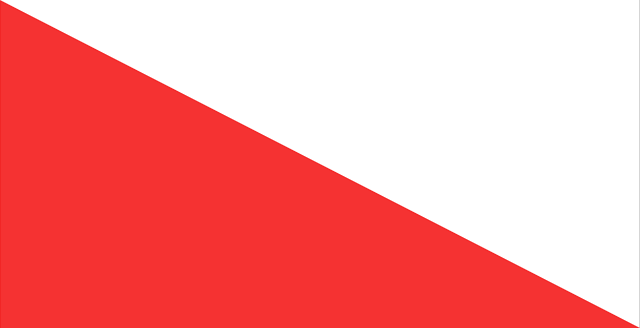
A Shadertoy shader for this background:

```glsl
// A flat red triangle fills the lower left half of a white canvas.
// A signed distance to the falling diagonal splits the two colours;
// hairlines trim the diagonal and the left and right borders.

const vec3 WHITE = vec3(1.0);
const vec3 RED = vec3(0.96, 0.195, 0.195);
const vec3 DEEP_RED = vec3(0.94, 0.10, 0.10);
const vec3 PALE_GREY = vec3(0.80);
const float HAIRLINE = 0.0025; // in canvas heights

// Signed distance to the line through a and b, negative on its right side
float lineDistance(vec2 p, vec2 a, vec2 b) {
    vec2 along = normalize(b - a);
    return dot(p - a, vec2(-along.y, along.x));
}

// Smooth coverage of the region where the distance is negative
float coverage(float dist, float pixel) {
    return clamp(0.5 - dist / pixel, 0.0, 1.0);
}

// Smooth coverage of a stroke centred on distance zero
float stroke(float dist, float width, float pixel) {
    float halfWidth = 0.5 * width;
    return coverage(dist - halfWidth, pixel) - coverage(dist + halfWidth, pixel);
}

void mainImage(out vec4 fragColor, in vec2 fragCoord) {
    // Canvas height is one unit
    float pixel = 1.0 / iResolution.y;
    vec2 p = fragCoord * pixel;
    float right = iResolution.x * pixel;

    // Two halves split from the top left to the bottom right corner
    float diagonal = lineDistance(p, vec2(0.0, 1.0), vec2(right, 0.0));
    float inside = coverage(diagonal, pixel);

    // Slightly deeper red along the diagonal and the left border
    float rim = stroke(diagonal + HAIRLINE, HAIRLINE, pixel);
    rim = max(rim, stroke(p.x - 0.5 * HAIRLINE, HAIRLINE, pixel));
    vec3 fill = mix(RED, DEEP_RED, 0.6 * rim);

    // Faint grey hairline down the right border
    float border = stroke(right - p.x - 0.5 * HAIRLINE, HAIRLINE, pixel);
    vec3 ground = mix(WHITE, PALE_GREY, border);

    fragColor = vec4(mix(ground, fill, inside), 1.0);
}
```
